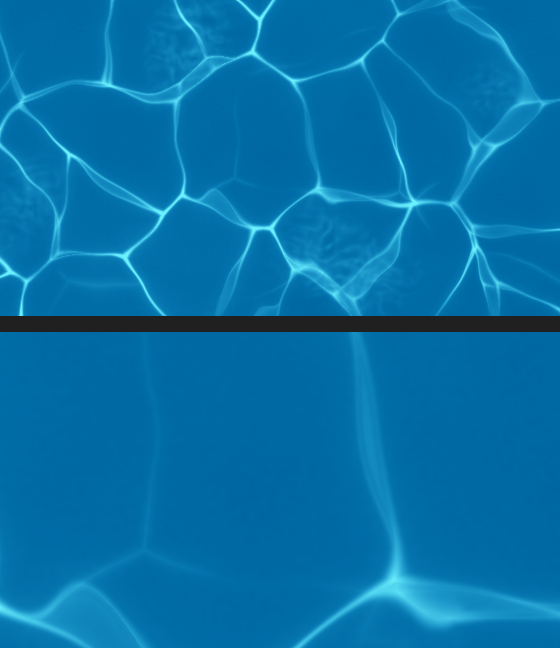
Top: the whole. Bottom: its middle third, enlarged.
A Shadertoy shader for this texture:

```glsl
// Sunlight caustics on the floor of a blue pool. Two displaced copies of a warped
// Voronoi web give the bright filaments; where the copies disagree about the cell,
// a folded veil of light fills the gap. Noise varies strength, haze and water tone.

const float CELLS = 3.1;        // web cells per canvas height
const float CORE_WIDTH = 0.0042;
const float GLOW_WIDTH = 0.019;

vec2 hash2(vec2 p) {
    vec3 q = fract(p.xyx * vec3(0.1031, 0.1030, 0.0973));
    q += dot(q, q.yzx + 33.33);
    return fract((q.xx + q.yz) * q.zy);
}

float cornerSlope(vec2 cell, vec2 corner, vec2 f) {
    return dot(hash2(cell + corner) * 2.0 - 1.0, f - corner);
}

// Gradient noise, roughly -0.6 to 0.6
float noise(vec2 p) {
    vec2 i = floor(p), f = fract(p);
    vec2 u = f * f * f * (f * (f * 6.0 - 15.0) + 10.0);
    float low = mix(cornerSlope(i, vec2(0, 0), f), cornerSlope(i, vec2(1, 0), f), u.x);
    float high = mix(cornerSlope(i, vec2(0, 1), f), cornerSlope(i, vec2(1, 1), f), u.x);
    return mix(low, high, u.y);
}

vec2 noise2(vec2 p) {
    return vec2(noise(p), noise(p + vec2(37.2, 91.7)));
}

// x: distance to nearest edge, y: to second nearest edge, zw: cell id
vec4 voronoi(vec2 p) {
    vec2 i = floor(p), f = fract(p);
    vec2 home = vec2(0), center = vec2(0);
    float best = 9.0;
    for (int y = -1; y <= 1; y++)
    for (int x = -1; x <= 1; x++) {
        vec2 g = vec2(x, y);
        vec2 r = g + hash2(i + g) - f;
        float d = dot(r, r);
        if (d < best) { best = d; home = g; center = r; }
    }
    vec2 edge = vec2(9.0);
    for (int y = -2; y <= 2; y++)
    for (int x = -2; x <= 2; x++) {
        vec2 g = home + vec2(x, y);
        vec2 r = g + hash2(i + g) - f;
        vec2 across = r - center;
        if (dot(across, across) < 1e-5) continue;
        float d = dot(0.5 * (center + r), normalize(across));
        if (d < edge.x) edge = vec2(d, edge.x);
        else edge.y = min(edge.y, d);
    }
    return vec4(edge, i + home);
}

// Thin core with a soft halo, swelling into a hot spot at junctions
float filament(vec2 edge, float strength) {
    float hot = exp(-edge.y / 0.022);
    float core = edge.x / (CORE_WIDTH + 0.006 * hot);
    float halo = exp(-edge.x / GLOW_WIDTH);
    return (strength + 0.5 * hot) * exp(-core * core)
         + (0.06 + 0.16 * strength + 0.1 * hot) * halo;
}

// Sheet of light between the two copies of the web
float veil(vec4 a, vec4 b, float strength) {
    float folded = step(0.5, distance(a.zw, b.zw));
    float rim = min(a.x, b.x) / CELLS;
    float shade = 0.6 + 0.5 * exp(-b.x / CELLS / 0.025);
    return folded * smoothstep(0.0, 0.009, rim) * shade * strength;
}

// Rare cloudy patches of rippled light
float haze(vec2 uv) {
    float patchMask = smoothstep(0.16, 0.46, noise(uv * 2.1 + 14.3));
    vec2 q = uv + 0.04 * noise2(uv * 9.0);
    float ripple = 1.0 - abs(noise(q * vec2(13.0, 24.0)) * 2.2);
    return patchMask * max(ripple, 0.0) * (0.7 + noise(q * 42.0));
}

vec3 waterColor(float light) {
    float t = clamp(light, 0.0, 1.08);
    return vec3(0.38 * pow(t, 1.2),
                0.42 + 0.48 * t,
                0.65 + 0.42 * t - 0.10 * t * t) + min(light, 0.0) * vec3(0.0, 0.5, 0.45);
}

void mainImage(out vec4 fragColor, in vec2 fragCoord) {
    vec2 uv = fragCoord / iResolution.y;

    // Curved web and its displaced copy
    vec2 p = uv * CELLS + vec2(5.3, 11.8);
    p += 0.30 * noise2(p * 0.9) + 0.07 * noise2(p * 2.7 + 8.0);
    vec2 shift = noise2(p * 0.85 + 23.0);
    float spread = smoothstep(0.10, 0.42, length(shift));
    vec4 webA = voronoi(p);
    vec4 webB = voronoi(p + 0.62 * shift * spread);

    // Filaments dim where the light spreads into veils
    float vigor = smoothstep(-0.30, 0.38, noise(p * 1.25 + 50.0));
    float strength = mix(0.10, 0.72, vigor) * mix(1.0, 0.45, spread);
    float lineA = filament(webA.xy / CELLS, strength);
    float lineB = filament(webB.xy / CELLS, strength * 0.8);
    float light = max(lineA, lineB) + 0.25 * min(lineA, lineB);
    light += veil(webA, webB, 0.20 + 0.12 * noise(p * 3.0));

    // Faint stray threads crossing the cells
    vec4 stray = voronoi(p * 0.75 + 0.25 * noise2(p * 1.1 + 3.0) + 71.0);
    float fade = smoothstep(0.02, 0.4, noise(p * 1.1 + 17.0));
    light += fade * 0.26 * exp(-stray.x / (0.75 * CELLS) / 0.007);

    // Haze, slow tone of the water and fine grain
    light += 0.28 * haze(uv);
    light += 0.05 * noise(uv * 2.6 + 4.0) + 0.02 * noise(uv * 11.0);
    light += 0.035 * (1.0 - uv.x) * (1.0 - uv.y) - 0.012;
    light += 0.02 * noise(uv * 95.0);

    fragColor = vec4(waterColor(light), 1.0);
}
```
